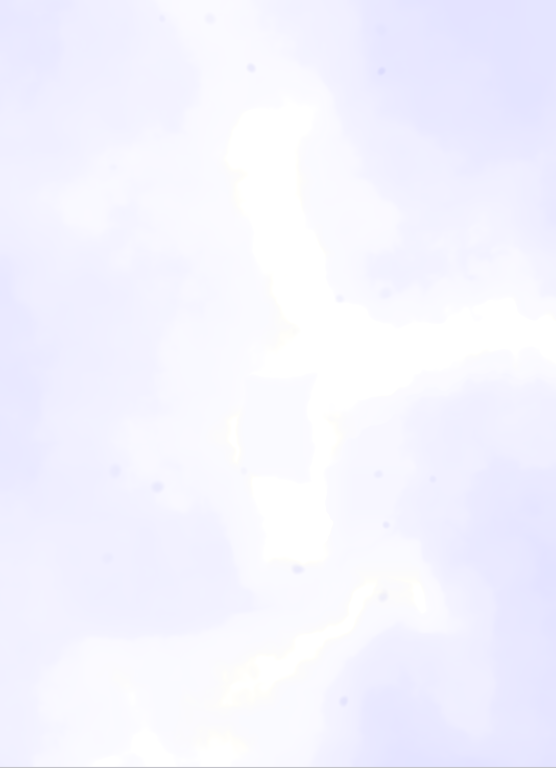
This texture is drawn by a WebGL 2 fragment shader. Its source:

```glsl
#version 300 es
precision highp float;
// Pale lavender watercolour sky with a branching white cloud and a few soft specks.

uniform vec2 u_resolution;
out vec4 fragColor;

float hash(vec2 p) {
    return fract(sin(dot(p, vec2(127.1, 311.7))) * 43758.5453);
}

float valueNoise(vec2 p) {
    vec2 cell = floor(p), f = fract(p);
    f = f * f * (3.0 - 2.0 * f);
    float low = mix(hash(cell), hash(cell + vec2(1, 0)), f.x);
    float high = mix(hash(cell + vec2(0, 1)), hash(cell + vec2(1, 1)), f.x);
    return mix(low, high, f.y);
}

float fbm(vec2 p) {
    float sum = 0.0, weight = 0.5;
    for (int i = 0; i < 5; i++) {
        sum += weight * valueNoise(p);
        p = mat2(1.6, 1.2, -1.2, 1.6) * p + 7.3;
        weight *= 0.5;
    }
    return sum / 0.97;
}

// Coordinates that linger in square cells, giving upright and level steps.
vec2 stepped(vec2 p, float cells) {
    vec2 grid = p * cells;
    return (floor(grid) + smoothstep(0.2, 0.8, fract(grid))) / cells;
}

float segmentDistance(vec2 p, vec2 a, vec2 b) {
    vec2 along = b - a;
    float t = clamp(dot(p - a, along) / dot(along, along), 0.0, 1.0);
    return length(p - a - along * t);
}

// Distance from the bright body of the cloud, with fainter plumes offset outward.
float cloudDistance(vec2 p) {
    vec2 heart = vec2(0.45, 0.58);
    float d = segmentDistance(p, vec2(0.33, 0.76), heart) - 0.03;
    d = min(d, segmentDistance(p, heart, vec2(0.76, 0.58)) - 0.02);
    d = min(d, segmentDistance(p, vec2(0.47, 0.55), vec2(0.38, 0.32)) - 0.03);
    d = min(d, segmentDistance(p, heart, vec2(0.3, 0.46)) - 0.01);
    d = min(d, segmentDistance(p, vec2(0.5, 0.2), vec2(0.3, 0.1)));
    d = min(d, segmentDistance(p, vec2(0.3, 0.01), vec2(0.18, 0.04)) - 0.01);
    d = min(d, segmentDistance(p, vec2(0.27, 0.76), vec2(0.31, 1.0)) + 0.05);
    return min(d, segmentDistance(p, vec2(0.38, 0.34), vec2(0.36, 0.08)) + 0.045);
}

// Sparse round specks, one at most per cell.
float specks(vec2 p) {
    vec2 grid = p * 17.0, cell = floor(grid);
    vec2 jitter = vec2(hash(cell + 3.1), hash(cell + 8.7));
    float radius = mix(0.08, 0.15, hash(cell + 5.9));
    float d = length(grid - cell - 0.25 - 0.5 * jitter);
    float present = step(0.87, hash(cell + 21.3));
    float strength = mix(0.2, 0.9, hash(cell + 14.2));
    return present * strength * (1.0 - smoothstep(radius * 0.3, radius * 1.4, d));
}

void main() {
    vec2 p = gl_FragCoord.xy / u_resolution.y;
    vec2 q = mix(p, stepped(p, 32.0), 0.25);

    // Ragged cloud depth: 0 in the white core, 1 in the deepest lavender.
    vec2 warp = vec2(fbm(q * 8.0 + 2.0), fbm(q * 8.0 + 31.0)) - 0.5;
    vec2 bent = q + 0.24 * warp;
    float side = smoothstep(0.38, 0.56, p.x);
    float d = max(cloudDistance(bent), 0.0);
    float depth = mix(0.66, 0.76, side) * (1.0 - exp(-d * mix(5.5, 9.0, side)));
    depth += 0.3 * (fbm(q * 4.0 + 11.0) - 0.5) * smoothstep(0.05, 0.4, depth);
    depth += 0.08 * (fbm(q * 26.0 + 5.0) - 0.5);

    // Scalloped shelf under the right arm, and an off-white hollow in the body.
    float rim = 0.525 - 1.2 * max(0.57 - bent.x, 0.0) - bent.y;
    float shelf = smoothstep(0.0, 0.015, rim) * smoothstep(0.2, 0.34, p.y);
    depth = max(depth, 0.3 * shelf * smoothstep(0.4, 0.46, p.x));
    vec2 hollow = abs(q + 0.06 * warp - vec2(0.36, 0.45)) - vec2(0.052, 0.06);
    depth = max(depth, 0.16 * (1.0 - smoothstep(-0.01, 0.012, max(hollow.x, hollow.y))));

    // Washes settle into soft terraces.
    float level = depth * 8.0;
    depth = mix(depth, (floor(level) + smoothstep(0.25, 0.75, fract(level))) / 8.0, 0.5);

    // Layered washes with a crisp inner edge and soft outer ones.
    vec3 color = mix(vec3(1.0), vec3(0.982, 0.98, 1.0), smoothstep(0.06, 0.14, depth));
    color = mix(color, vec3(0.945, 0.942, 1.0), smoothstep(0.2, 0.44, depth));
    color = mix(color, vec3(0.895, 0.893, 1.0), smoothstep(0.44, 0.76, depth));

    // Faint square-edged variations inside the washes.
    float patches = valueNoise(stepped(p, 14.0) * 14.0) - 0.5;
    color.rg += 0.009 * patches * smoothstep(0.08, 0.35, depth);

    // Cream fringe broken along the edge of the white core.
    float fringe = smoothstep(0.03, 0.08, depth) * (1.0 - smoothstep(0.08, 0.15, depth));
    fringe *= smoothstep(0.5, 0.75, valueNoise(p * 16.0 + 4.0));
    color *= mix(vec3(1.0), vec3(1.0, 0.997, 0.98), fringe);

    // Blue specks gathered around the middle, outside the white core.
    float middle = smoothstep(0.1, 0.2, p.x) * (1.0 - smoothstep(0.56, 0.7, p.x));
    middle *= smoothstep(0.04, 0.14, depth);
    color *= mix(vec3(1.0), vec3(0.93, 0.93, 0.985), specks(p + 0.03 * warp) * middle);

    // Thin grey rule along the bottom.
    color = mix(color, vec3(0.76, 0.76, 0.79), 1.0 - smoothstep(0.0008, 0.0022, p.y));

    fragColor = vec4(clamp(color, 0.0, 1.0), 1.0);
}
```
